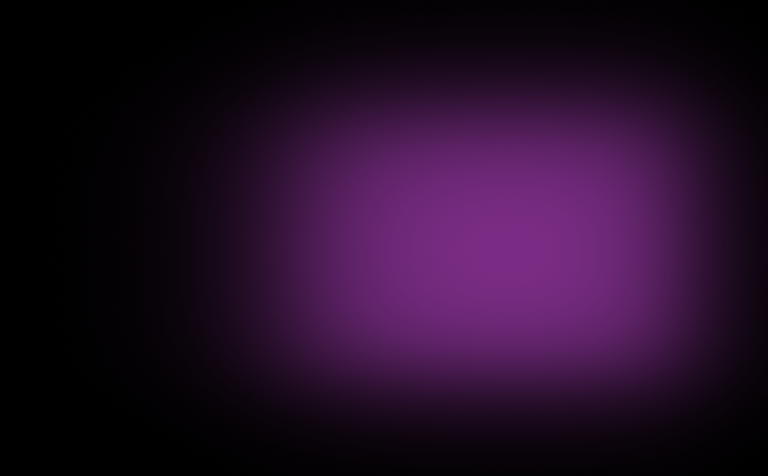
A WebGL 2 fragment shader for this background:

```glsl
#version 300 es
precision highp float;
// A soft purple glow, shaped like a blurred rectangle, on a black ground.

uniform vec2 u_resolution;
out vec4 outColor;

// Tunable values, in fractions of the canvas
const vec3 GLOW_COLOR = vec3(0.500, 0.183, 0.545);
const vec3 GROUND_COLOR = vec3(0.0);
const vec2 LOWER_EDGE = vec2(0.380, 0.202);  // left, bottom
const vec2 UPPER_EDGE = vec2(0.894, 0.765);  // right, top
const vec2 LOWER_BLUR = vec2(0.115, 0.105);
const vec2 UPPER_BLUR = vec2(0.086, 0.117);
const float EDGE_STEEPNESS = 1.702;          // logistic fit to a Gaussian blur
const float DITHER = 1.0 / 255.0;

float hash(vec2 p) {
  return fract(sin(dot(p, vec2(12.9898, 78.233))) * 43758.5453);
}

// Rises smoothly from 0 to 1 and crosses one half at zero
vec2 softStep(vec2 d) {
  return 1.0 / (1.0 + exp(-EDGE_STEEPNESS * d));
}

// Coverage of a rectangle whose four sides have their own blur
float softBox(vec2 p) {
  vec2 inside = softStep((p - LOWER_EDGE) / LOWER_BLUR)
              * softStep((UPPER_EDGE - p) / UPPER_BLUR);
  return inside.x * inside.y;
}

void main() {
  vec2 uv = gl_FragCoord.xy / u_resolution;
  vec3 color = mix(GROUND_COLOR, GLOW_COLOR, softBox(uv));

  // Fine dither hides banding in the dark falloff
  color += (hash(uv) - 0.5) * DITHER;
  outColor = vec4(clamp(color, 0.0, 1.0), 1.0);
}
```
